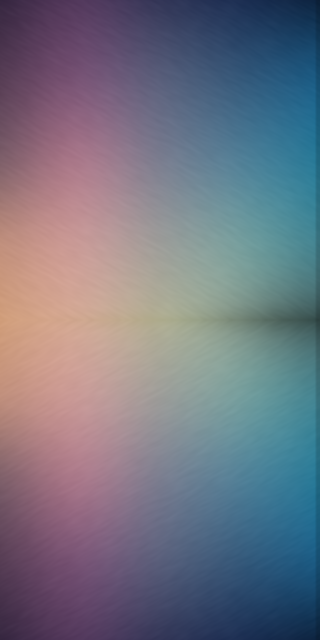
Reproduce this background procedurally as a Shadertoy shader.

```glsl
// A soft dusk gradient mirrored about a horizontal seam: peach, rose, sage and blue.
// Five colour ramps run left to right, and a smooth spline blends them from the
// seam outwards. A tapered shadow and faint slanted noise streaks lie on top.

// Catmull-Rom segment from b to c
vec3 spline(vec3 a, vec3 b, vec3 c, vec3 d, float t) {
    return b + 0.5 * t * (c - a + t * (2.0 * a - 5.0 * b + 4.0 * c - d
             + t * (3.0 * (b - c) + d - a)));
}

// Smooth ramp through five evenly spaced colours, t in 0..1
vec3 ramp(vec3 a, vec3 b, vec3 c, vec3 d, vec3 e, float t) {
    float s = clamp(t, 0.0, 1.0) * 4.0;
    if (s < 1.0) return spline(2.0 * a - b, a, b, c, s);
    if (s < 2.0) return spline(a, b, c, d, s - 1.0);
    if (s < 3.0) return spline(b, c, d, e, s - 2.0);
    return spline(c, d, e, 2.0 * e - d, s - 3.0);
}

// Unit gradient at a lattice point
vec2 gradient(vec2 cell) {
    float angle = 6.2832 * fract(sin(dot(cell, vec2(127.1, 311.7))) * 43758.5);
    return vec2(cos(angle), sin(angle));
}

float gradientNoise(vec2 p) {
    vec2 i = floor(p), f = fract(p);
    vec2 u = f * f * f * (f * (f * 6.0 - 15.0) + 10.0);
    vec2 o = vec2(1.0, 0.0);
    float low = mix(dot(gradient(i), f), dot(gradient(i + o), f - o), u.x);
    float high = mix(dot(gradient(i + o.yx), f - o.yx),
                     dot(gradient(i + o.xx), f - o.xx), u.x);
    return mix(low, high, u.y);
}

void mainImage(out vec4 fragColor, in vec2 fragCoord) {
    vec2 uv = fragCoord / iResolution.xy;
    float x = uv.x;
    float away = abs(uv.y - 0.5) * 2.0; // distance from the seam

    // Colour ramps from the seam out to the dark rims
    vec3 seam = ramp(vec3(0.82, 0.62, 0.48), vec3(0.83, 0.67, 0.59),
                     vec3(0.70, 0.69, 0.59), vec3(0.59, 0.67, 0.61),
                     vec3(0.43, 0.59, 0.58), x);
    vec3 glow = ramp(vec3(0.74, 0.55, 0.48), vec3(0.78, 0.60, 0.59),
                     vec3(0.61, 0.61, 0.60), vec3(0.46, 0.62, 0.62),
                     vec3(0.27, 0.55, 0.61), x);
    vec3 middle = ramp(vec3(0.49, 0.37, 0.41), vec3(0.66, 0.47, 0.54),
                       vec3(0.48, 0.49, 0.56), vec3(0.32, 0.50, 0.59),
                       vec3(0.15, 0.48, 0.60), x);
    vec3 dusk = ramp(vec3(0.34, 0.24, 0.33), vec3(0.47, 0.33, 0.46),
                     vec3(0.35, 0.37, 0.48), vec3(0.21, 0.35, 0.48),
                     vec3(0.10, 0.36, 0.52), x);
    vec3 rim = ramp(vec3(0.21, 0.15, 0.25), vec3(0.32, 0.22, 0.36),
                    vec3(0.20, 0.21, 0.34), vec3(0.11, 0.18, 0.32),
                    vec3(0.05, 0.14, 0.25), x);
    vec3 color = ramp(seam, glow, middle, dusk, rim, away);

    // Shadow wedge, widening to the right
    float reach = smoothstep(0.5, 1.05, x);
    float wedge = reach * exp(-away / mix(0.04, 0.13, reach));
    color *= 1.0 - wedge * vec3(0.53, 0.50, 0.48);

    // Faint crease along the seam
    float crease = exp(-away / 0.025) * smoothstep(0.0, 0.35, x);
    color *= 1.0 - crease * vec3(0.03, 0.03, 0.07);

    // Slanted streaks, mirrored with the colours
    vec2 p = vec2(x, away);
    vec2 slanted = vec2(dot(p, vec2(0.88, -0.47)), dot(p, vec2(0.47, 0.88)));
    float streaks = gradientNoise(slanted * vec2(14.0, 75.0))
                  + 0.6 * gradientNoise(slanted * vec2(30.0, 120.0) + 7.3);
    color += 0.016 * streaks;

    // Thin dark right border
    color *= 1.0 - 0.15 * smoothstep(0.982, 0.992, x);

    fragColor = vec4(clamp(color, 0.0, 1.0), 1.0);
}
```
